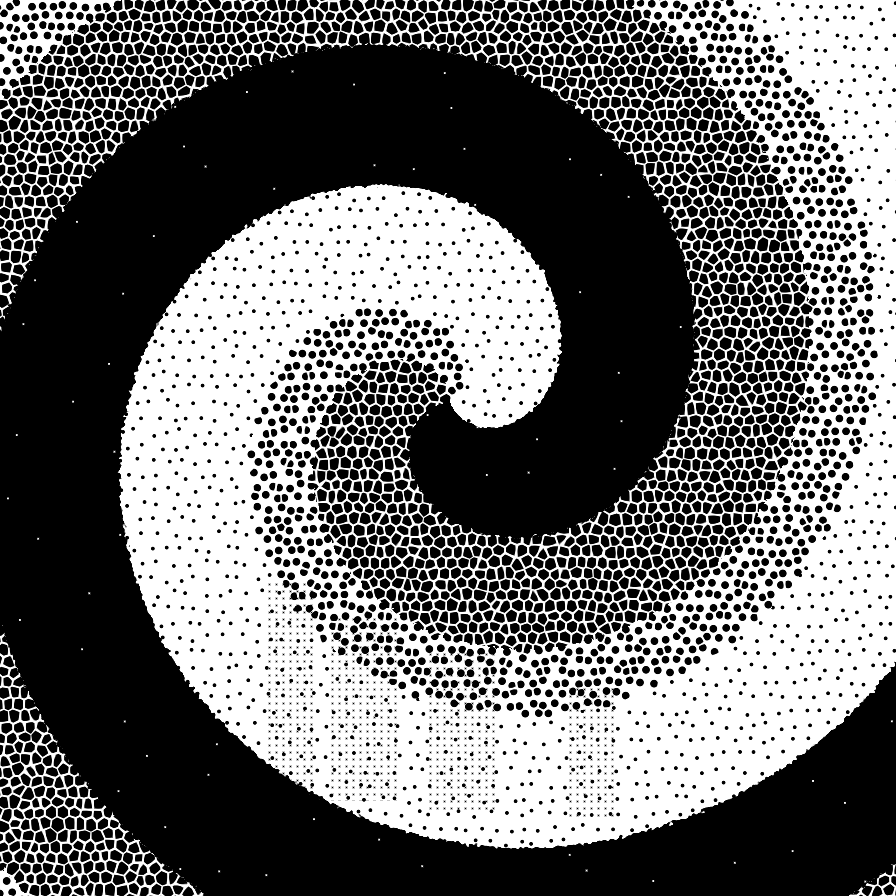
Reproduce this background procedurally as a three.js fragment shader.

```glsl
// Black and white stippled spiral: solid, cellular, dotted and finely dotted bands.
varying vec2 vUv;

#define CENTER vec2(0.5025, 0.5505)
#define PITCH 0.521        // radial growth per turn
#define CELL_END 0.255     // phase where cells become dots
#define DOT_END 0.403      // phase where dots become fine dots
#define FINE_END 0.69      // phase where solid black begins
#define CELL_SIZE 0.0122
#define FINE_SIZE 0.0164
#define DOT_RADIUS 0.0043
#define FINE_RADIUS 0.0021
#define GAP_WIDTH 0.0011   // half width of the light seams
#define RAGGED 0.012       // roughness of band edges

const float TAU = 6.283185;

vec2 hash2(vec2 p) {
  vec2 q = vec2(dot(p, vec2(127.1, 311.7)), dot(p, vec2(269.5, 183.3)));
  return fract(sin(q) * 43758.55);
}

float gradientNoise(vec2 p) {
  vec2 i = floor(p), f = fract(p);
  vec2 u = f * f * (3.0 - 2.0 * f);
  vec2 e = vec2(0.0, 1.0);
  float a = dot(hash2(i) * 2.0 - 1.0, f);
  float b = dot(hash2(i + e.yx) * 2.0 - 1.0, f - e.yx);
  float c = dot(hash2(i + e.xy) * 2.0 - 1.0, f - e.xy);
  float d = dot(hash2(i + e.yy) * 2.0 - 1.0, f - e.yy);
  return mix(mix(a, b, u.x), mix(c, d, u.x), u.y);
}

// Turns past the inner edge of the cellular band, from 0 to 1
float spiralPhase(vec2 p) {
  vec2 d = CENTER - p;
  return fract(length(d) / PITCH - atan(d.y, d.x) / TAU);
}

// Staggered, jittered sites: returns (distance to site, distance to seam)
vec2 cells(vec2 p, float size, out vec2 site) {
  vec2 q = p / size, base = floor(q);
  float nearest = 9.0, second = 9.0;
  site = p;
  for (int y = -1; y <= 1; y++) {
    for (int x = -1; x <= 1; x++) {
      vec2 id = base + vec2(float(x), float(y));
      vec2 s = id + 0.5 + (hash2(id) - 0.5) * 0.55;
      s.x += 0.5 * mod(id.y, 2.0) - 0.25;
      float d = length(q - s);
      if (d < nearest) {
        second = nearest;
        nearest = d;
        site = s * size;
      } else {
        second = min(second, d);
      }
    }
  }
  return vec2(nearest, 0.5 * (second - nearest)) * size;
}

float boxDistance(vec2 p, vec2 halfSize) {
  vec2 d = abs(p) - halfSize;
  return max(d.x, d.y);
}

// Upright strips of a fine square dot lattice
float latticeStrips(vec2 p, float aa) {
  float strips = 0.0;
  for (int i = 0; i < 4; i++) {
    float k = float(i);
    vec2 mid = vec2(0.323 + 0.065 * k + 0.016 * k * k, 0.235 - 0.025 * k);
    vec2 extent = vec2(0.027 + 0.012 * k * (3.0 - k) * 0.5, 0.118 - 0.014 * k);
    strips = max(strips, step(boxDistance(p - mid, extent), 0.0));
  }
  vec2 local = (fract(p * 128.0) - 0.5) / 128.0;
  return strips * smoothstep(aa, -aa, boxDistance(local, vec2(0.0009)));
}

// Rare light specks inside the solid band
float specks(vec2 p, float aa) {
  vec2 q = p * 14.0, id = floor(q);
  vec2 offset = 0.05 + 0.9 * hash2(id + 71.0);
  float d = boxDistance((fract(q) - offset) / 14.0, vec2(0.001));
  return smoothstep(aa, -aa, d);
}

void main() {
  vec2 p = vUv;
  float aa = 0.5 * fwidth(p.x);
  float phase = fract(spiralPhase(p) + RAGGED * gradientNoise(p * 210.0));

  // Cells separated by broken seams, shrinking to separate dots
  vec2 site, fineSite;
  vec2 cell = cells(p, CELL_SIZE, site);
  float radius = phase < CELL_END ? 1.0 : (spiralPhase(site) < DOT_END ? DOT_RADIUS : 0.0);
  float seam = GAP_WIDTH * (1.0 + 0.9 * gradientNoise(p * 75.0));
  float ink = smoothstep(aa, -aa, max(cell.x - radius, seam - cell.y)) * step(0.001, radius);

  // Fine dots and lattice on the light bands
  vec2 fine = cells(p + 3.0, FINE_SIZE, fineSite);
  float fineDot = smoothstep(aa, -aa, fine.x - FINE_RADIUS);
  ink = max(ink, fineDot * step(DOT_END, spiralPhase(fineSite - 3.0)) * step(DOT_END, phase));
  ink = max(ink, latticeStrips(p, aa) * step(CELL_END, phase));

  // Solid black arm with specks
  float middle = 0.5 * (1.0 + FINE_END);
  float arm = (1.0 - middle - abs(fract(phase - middle + 0.5) - 0.5)) * PITCH;
  ink = mix(ink, 1.0 - specks(p, aa), smoothstep(-aa, aa, arm));

  gl_FragColor = vec4(vec3(1.0 - ink), 1.0);
}
```
